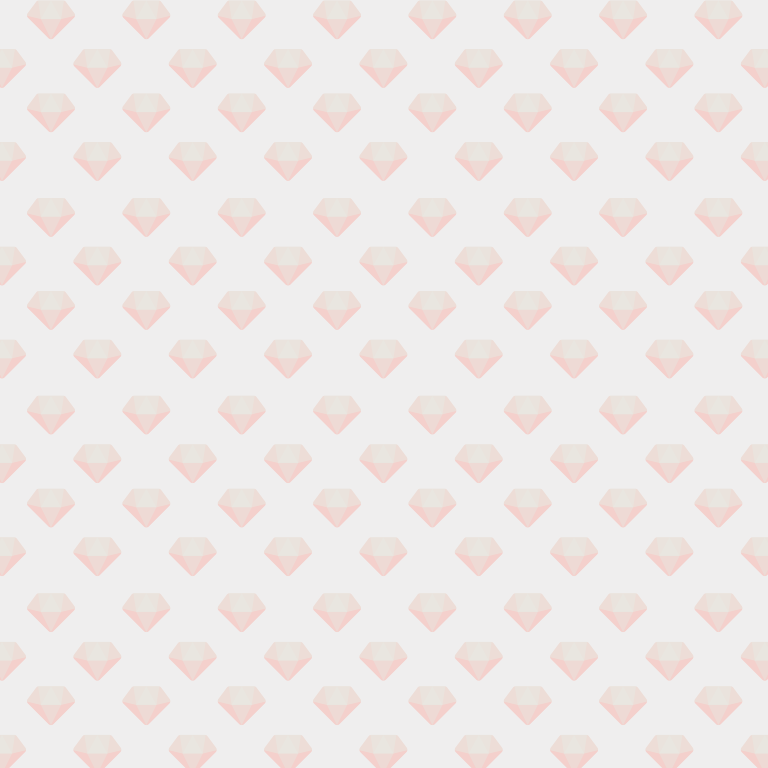
Reproduce this pattern procedurally as a Shadertoy shader.

```glsl
// Staggered rows of pale, faceted gems on a light grey ground.
// Rows come in blocks of four with slightly uneven gaps; each gem is a
// rounded polygon distance, split into mirrored facets by straight lines.

float segmentDistance(vec2 p, vec2 a, vec2 b) {
    vec2 ab = b - a;
    return length(p - a - ab * clamp(dot(p - a, ab) / dot(ab, ab), 0.0, 1.0));
}

// Positive on the right of the line from a to b, with y pointing down.
float lineSide(vec2 p, vec2 a, vec2 b) {
    vec2 d = normalize(b - a);
    return d.y * (p.x - a.x) - d.x * (p.y - a.y);
}

// Right half of the gem: crown edge, shoulder and pavilion, rounded off.
float gemDistance(vec2 p) {
    vec2 crown = vec2(0.50, 0.15), girdle = vec2(0.85, 0.62), tip = vec2(0.0, 1.47);
    float edge = min(segmentDistance(p, vec2(0.0, 0.15), crown),
                 min(segmentDistance(p, crown, girdle), segmentDistance(p, girdle, tip)));
    float side = max(crown.y - p.y,
                 max(lineSide(p, crown, girdle), lineSide(p, girdle, tip)));
    return (side < 0.0 ? -edge : edge) - 0.15;
}

float cover(float d, float pixel) {
    return smoothstep(-0.6 * pixel, 0.6 * pixel, d);
}

vec3 gemColor(vec2 p, float pixel) {
    vec2 corner = vec2(0.42, 0.78);

    // Crown: central triangle, its neighbours and the outer facets
    vec3 crown = mix(vec3(0.912, 0.902, 0.878), vec3(0.918, 0.890, 0.865),
                     cover(lineSide(p, vec2(0.0), corner), pixel));
    crown = mix(crown, vec3(0.930, 0.867, 0.842),
                cover(lineSide(p, vec2(0.54, 0.0), corner), pixel));

    // Pavilion: central triangle between two pinker flanks
    vec3 pavilion = mix(vec3(0.932, 0.855, 0.835), vec3(0.955, 0.817, 0.800),
                        cover(lineSide(p, corner, vec2(0.0, 1.62)), pixel));

    // The girdle is level in the middle and rises toward the shoulders
    float below = p.y - corner.y + 0.24 * max(p.x - corner.x, 0.0);
    return mix(crown, pavilion, cover(below, pixel));
}

void mainImage(out vec4 fragColor, in vec2 fragCoord) {
    vec2 uv = fragCoord / iResolution.y;
    float pixel = 32.0 / iResolution.y;

    // Pick the pair within the block, then the row within the pair
    float margin = 0.006;
    float y = mod(1.0 - uv.y - 0.0005 + margin, 0.2573) - margin;
    y -= 0.1211 * min(floor((y + margin) / 0.1211), 1.0);
    float row = step(0.057, y);
    y -= 0.0633 * row;

    // Columns, shifted on every other row
    float spacing = 0.12415;
    float x = uv.x - mix(0.0664, 0.0026, row);
    x = mod(x + 0.5 * spacing, spacing) - 0.5 * spacing;

    // Gem units: half a gem width is one
    vec2 gem = 32.0 * vec2(abs(x), y);
    vec3 color = mix(gemColor(gem, pixel), vec3(0.937, 0.935, 0.935),
                     cover(gemDistance(gem), pixel));
    fragColor = vec4(color, 1.0);
}
```
